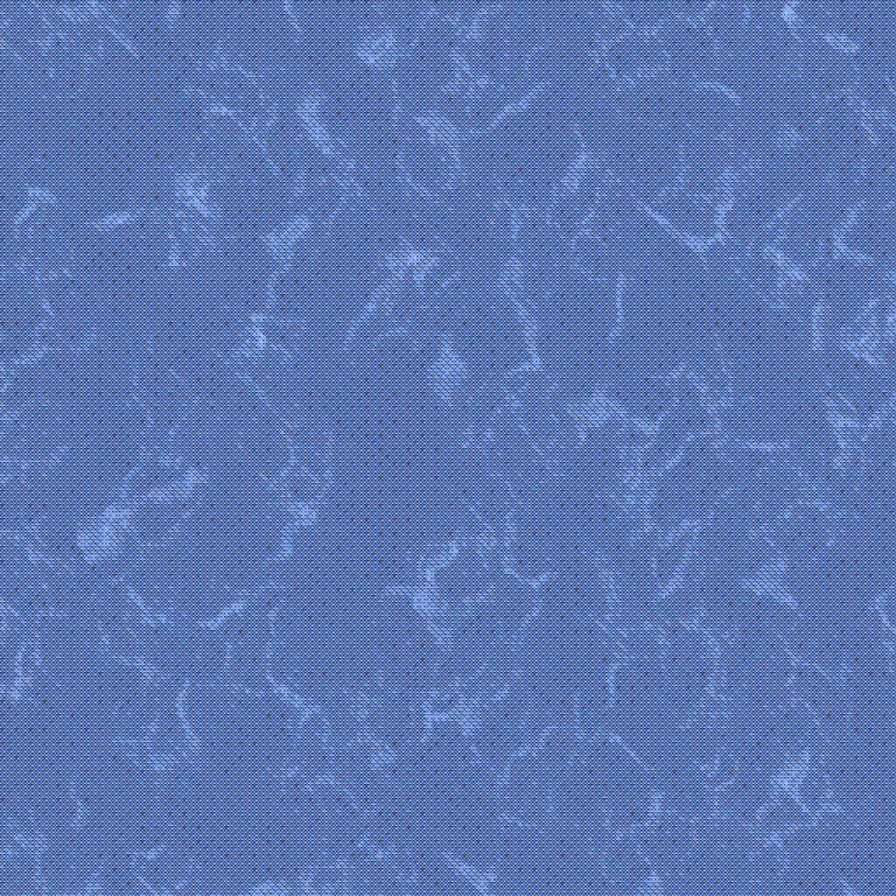
Write a three.js fragment shader that draws this texture.

```glsl
// Blue woven ordered dither with faint, broken, winding strands and flecks.
varying vec2 vUv;

const float GRID = 512.0; // dither cells across the canvas

const vec3 NAVY  = vec3(0.17, 0.20, 0.37);
const vec3 DENIM = vec3(0.22, 0.36, 0.60);
const vec3 TEAL  = vec3(0.10, 0.58, 0.61);
const vec3 SKY   = vec3(0.46, 0.59, 0.87);
const vec3 GREY  = vec3(0.64, 0.64, 0.64);
const vec3 PALE  = vec3(0.66, 0.76, 1.00);

vec2 hash2(vec2 p) {
  vec3 q = fract(p.xyx * vec3(0.1031, 0.1030, 0.0973));
  q += dot(q, q.yzx + 33.33);
  return fract((q.xx + q.yz) * q.zy);
}

// Distances to the nearest and second nearest scattered point
vec2 cellular(vec2 p) {
  vec2 cell = floor(p);
  vec2 nearest = vec2(8.0);
  for (int y = -1; y <= 1; y++) {
    for (int x = -1; x <= 1; x++) {
      vec2 neighbour = cell + vec2(float(x), float(y));
      float d = length(neighbour + hash2(neighbour + 100.0) - p);
      nearest = d < nearest.x ? vec2(d, nearest.x)
                              : vec2(nearest.x, min(nearest.y, d));
    }
  }
  return nearest;
}

// Layered sines that bend the plane
vec2 bend(vec2 p, float amount) {
  vec2 wave = sin(p.yx * vec2(17.0, 21.0) + p * 9.0 + vec2(0.6, 2.1));
  wave += 0.5 * sin(p.yx * vec2(43.0, 38.0) - p * 23.0 + vec2(4.0, 1.3));
  wave += 0.3 * sin(p.yx * vec2(117.0, 99.0) + p * 71.0);
  return p + amount * wave;
}

// Soft islands around scattered points
float islands(vec2 p, float inner, float outer) {
  return 1.0 - smoothstep(inner, outer, cellular(p).x);
}

// Thin walls between cells, widened by the mask
float strands(vec2 p, float width, float mask) {
  vec2 d = cellular(p);
  return mask * (1.0 - smoothstep(0.3 * width, width, (d.y - d.x) / (0.3 + mask)));
}

// Brightness shift of the cloth at a point
float tone(vec2 p) {
  vec2 q = bend(p, 0.014);
  float patches = islands(q * vec2(13.0, 9.0) + 7.0, 0.15, 0.50);
  float drift = islands(q * vec2(8.0, 6.0) + 31.0, 0.15, 0.70);
  float speck = islands(q * vec2(95.0, 60.0), 0.10, 0.55);
  float wisps = strands(q * vec2(9.0, 6.5), 0.10, patches);
  float threads = strands(q * vec2(19.0, 13.0) + 5.0, 0.17, drift);
  float mottle = sin(q.x * 31.0 + 2.0 * sin(q.y * 13.0)) * sin(q.y * 27.0 + q.x * 8.0);
  float grain = hash2(p * GRID).x - 0.5;
  float shine = wisps * (0.13 + 0.12 * speck) + threads * (0.05 + 0.11 * speck);
  return -0.017 + 0.008 * mottle + 0.024 * grain + 0.035 * speck * (0.3 + drift) + shine;
}

// Ordered thresholds, built up from a two by two block
float bayer2(vec2 cell) {
  vec2 c = mod(floor(cell), 2.0);
  return fract(0.5 * c.x + 0.75 * c.y);
}

float bayer8(vec2 cell) {
  return bayer2(cell) + bayer2(cell / 2.0) / 4.0 + bayer2(cell / 4.0) / 16.0 + 1.0 / 128.0;
}

vec3 palette(float level) {
  vec3 color = NAVY;
  color = mix(color, DENIM, step(0.24, level));
  color = mix(color, TEAL, step(0.50, level));
  color = mix(color, SKY, step(0.51, level));
  color = mix(color, GREY, step(0.83, level));
  return mix(color, PALE, step(0.86, level));
}

vec3 cloth(vec2 uv) {
  vec2 cell = floor(uv * GRID);
  float threshold = bayer8(vec2(cell.x, GRID - 1.0 - cell.y));
  return palette(threshold + tone((cell + 0.5) / GRID));
}

void main() {
  // Four samples a quarter cell apart soften the cell edges
  vec3 color = vec3(0.0);
  for (int i = 0; i < 4; i++) {
    vec2 corner = vec2(mod(float(i), 2.0), floor(float(i) / 2.0)) - 0.5;
    color += cloth(vUv + 0.5 * corner / GRID);
  }
  gl_FragColor = vec4(color / 4.0, 1.0);
}
```
